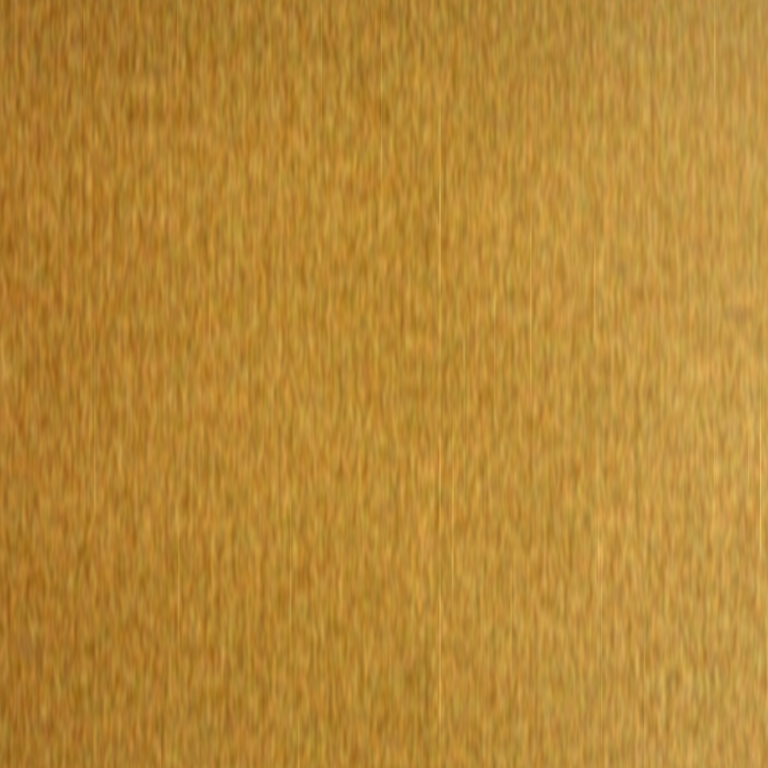
Reproduce this texture procedurally as a WebGL 2 fragment shader.

```glsl
#version 300 es
precision highp float;

uniform vec2 u_resolution;
out vec4 fragColor;

float hash(vec2 cell) {
    uvec2 q = uvec2(ivec2(cell) + 4096) * uvec2(1597u, 3812u);
    uint n = (q.x ^ (q.y >> 1u)) * 747796u + q.y * 2891u;
    n = (n ^ (n >> 15u)) * 2246822u;
    n = (n ^ (n >> 13u)) * 326649u;
    return float((n ^ (n >> 16u)) & 65535u) / 65536.0;
}

vec2 gradientAt(vec2 cell) {
    float angle = 6.28318 * hash(cell);
    return vec2(cos(angle), sin(angle));
}

float gradientNoise(vec2 p) {
    vec2 i = floor(p), f = p - i;
    vec2 w = f * f * f * (f * (f * 6.0 - 15.0) + 10.0);
    vec2 e = vec2(1.0, 0.0);
    float bottom = mix(dot(gradientAt(i), f), dot(gradientAt(i + e.xy), f - e.xy), w.x);
    float top = mix(dot(gradientAt(i + e.yx), f - e.yx), dot(gradientAt(i + e.xx), f - e.xx), w.x);
    return mix(bottom, top, w.y);
}

// Soft sheen of the metal: dim left and top edges, pale right side
vec3 sheen(vec2 p) {
    vec3 color = mix(vec3(0.665, 0.462, 0.160), vec3(0.735, 0.545, 0.205), smoothstep(-0.1, 0.5, p.x));
    color = mix(color, vec3(0.785, 0.615, 0.300), smoothstep(0.45, 1.1, p.x));
    color *= 1.0 - 0.09 * smoothstep(0.75, 1.05, p.y);
    color *= 1.0 - 0.04 * smoothstep(0.35, 0.0, p.y);
    return color + 0.03 * gradientNoise(p * 3.0 + 7.0);
}

// Brushed grain: short fibres, finer hairs, long streaks and mottling
float grain(vec2 p) {
    float fibres = gradientNoise(p * vec2(150.0, 30.0));
    float hairs = gradientNoise(p * vec2(215.0, 48.0) + 31.0);
    float streaks = gradientNoise(p * vec2(125.0, 5.0) + 57.0);
    float mottling = gradientNoise(p * vec2(62.0, 24.0) + 83.0);
    return 0.075 * fibres + 0.055 * hairs + 0.055 * streaks + 0.045 * mottling;
}

// Thin bright vertical line between two heights, with faded ends
float scratch(vec2 p, float x, float low, float high) {
    float width = max(0.0018, 1.2 / u_resolution.y);
    float line = 1.0 - smoothstep(0.0, width, abs(p.x - x));
    return line * smoothstep(low - 0.04, low + 0.04, p.y) * (1.0 - smoothstep(high - 0.04, high + 0.04, p.y));
}

float scratches(vec2 p) {
    float total = 0.0;
    for (int i = 0; i < 28; i++) {
        float id = float(i);
        float low = 1.2 * hash(vec2(id, 211.0)) - 0.2;
        float span = 0.08 + 0.2 * hash(vec2(id, 223.0));
        total += 0.35 * scratch(p, hash(vec2(id, 227.0)), low, low + span);
    }
    float wear = 0.65 + 0.9 * gradientNoise(vec2(3.5, p.y * 14.0));
    return total + wear * mix(0.6, 1.1, smoothstep(0.5, 0.7, p.y)) * scratch(p, 0.573, -0.1, 0.86);
}

void main() {
    vec2 p = gl_FragCoord.xy / u_resolution.y;
    vec3 color = sheen(p);

    // Grain is crisper on the left and calmer towards the pale corner
    float calm = smoothstep(0.5, 1.2, p.x) * smoothstep(0.2, 0.9, p.y);
    color += grain(p) * mix(1.2, 0.75, calm) * vec3(1.0, 1.0, 0.75);

    // Faint drift between copper and olive tints
    float tint = gradientNoise(p * vec2(85.0, 32.0) + 113.0) + 0.6 * gradientNoise(p * vec2(28.0, 14.0) + 149.0);
    color += tint * vec3(0.030, -0.026, -0.012);
    color.b += 0.05 * gradientNoise(p * vec2(75.0, 26.0) + 181.0);

    // A few dull, slightly violet stains
    float stain = smoothstep(0.42, 0.7, gradientNoise(p * vec2(13.0, 16.0) + 197.0));
    color = mix(color, vec3(0.62, 0.44, 0.25), 0.4 * stain);

    color += scratches(p) * vec3(0.15, 0.16, 0.13);
    fragColor = vec4(clamp(color, 0.0, 1.0), 1.0);
}
```
